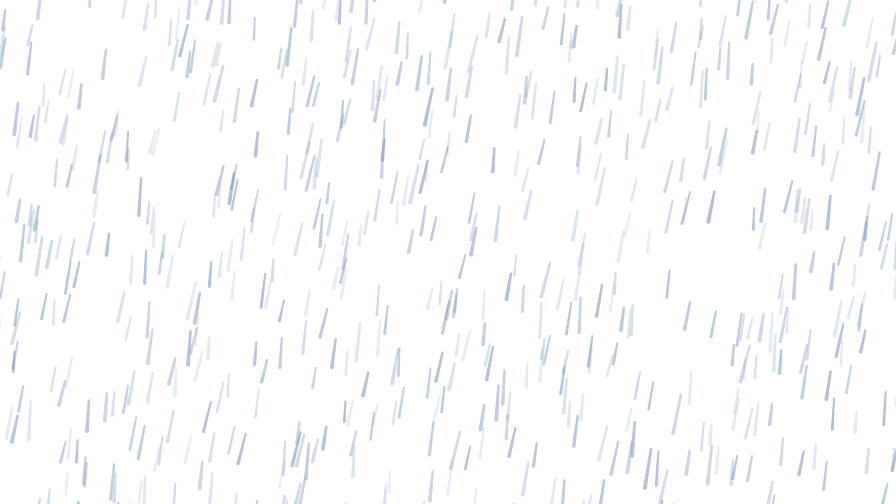
This pattern is drawn by a Shadertoy shader. Its source:

```glsl
// Slanted rain: short translucent blue-grey streaks scattered on white.

// Integer hash giving three random values in 0..1
vec3 hash3(ivec3 seed) {
    uvec3 v = uvec3(seed + 100) * 1664525u + 1013904223u;
    for (int i = 0; i < 2; i++) {
        v.x += v.y * v.z;
        v.y += v.z * v.x;
        v.z += v.x * v.y;
        v ^= v >> 16u;
    }
    return vec3(v & 0xffffu) / 65535.0;
}

// Distance to a round-capped streak from a to b, thinner towards b
float streakDistance(vec2 p, vec2 a, vec2 b, float radius) {
    vec2 axis = b - a;
    float t = clamp(dot(p - a, axis) / dot(axis, axis), 0.0, 1.0);
    return length(p - a - axis * t) - radius * mix(1.0, 0.65, t);
}

// Ink hue: mostly periwinkle, some slate, some teal
vec3 streakInk(float pick) {
    if (pick < 0.6) return mix(vec3(0.48, 0.56, 0.76), vec3(0.52, 0.60, 0.77), pick / 0.6);
    return pick < 0.82 ? vec3(0.47, 0.56, 0.67) : vec3(0.48, 0.64, 0.71);
}

void mainImage(out vec4 fragColor, in vec2 fragCoord) {
    vec2 p = fragCoord / iResolution.y;
    float pixel = 1.0 / iResolution.y;
    const float cellSize = 0.1;
    ivec2 home = ivec2(floor(p / cellSize));
    vec3 color = vec3(1.0);

    // Each cell holds up to six streaks that may reach into its neighbours
    for (int y = -1; y <= 1; y++)
    for (int x = -1; x <= 1; x++)
    for (int k = 0; k < 6; k++) {
        ivec2 cell = home + ivec2(x, y);
        vec3 place = hash3(ivec3(cell, k));
        if (place.z > 0.5) continue;
        vec3 shape = hash3(ivec3(cell, k + 20));
        vec3 tone = hash3(ivec3(cell, k + 40));

        // Streak leaning right at the top
        vec2 center = (vec2(cell) + place.xy) * cellSize;
        float rise = mix(0.038, 0.078, shape.x * mix(0.6, 1.0, shape.z));
        vec2 halfAxis = 0.5 * rise * vec2(mix(0.04, 0.26, shape.y), 1.0);
        float radius = mix(0.0026, 0.0039, shape.z);
        float d = streakDistance(p, center - halfAxis, center + halfAxis, radius);

        // Layer with its own opacity; many streaks stay pale
        float opacity = mix(0.16, 0.58, pow(tone.y, 1.2));
        float coverage = 1.0 - smoothstep(-0.6 * pixel, 0.6 * pixel, d);
        color = mix(color, streakInk(tone.x), opacity * coverage);
    }
    fragColor = vec4(color, 1.0);
}
```
